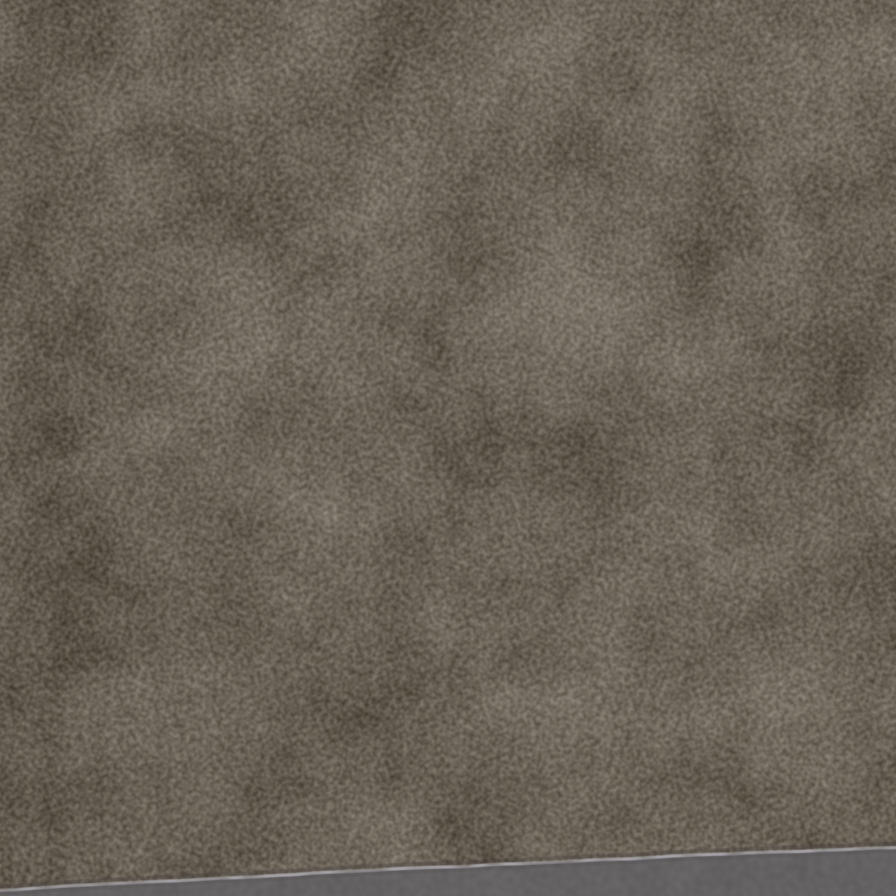
Reproduce this texture procedurally as a Shadertoy shader.

```glsl
const vec3 CLOTH = vec3(0.413, 0.383, 0.335);
const vec3 FLOOR_GREY = vec3(0.395, 0.383, 0.39);
const vec3 HEM_LIGHT = vec3(0.64, 0.63, 0.65);
const vec3 HEM_SHADOW = vec3(0.27, 0.25, 0.25);

float hash(vec2 p) {
    vec3 q = fract(vec3(p.xyx) * 0.1031);
    q += dot(q, q.yzx + 33.33);
    return fract((q.x + q.y) * q.z);
}

vec2 randomDirection(vec2 cell) {
    float angle = 6.28319 * hash(cell);
    return vec2(cos(angle), sin(angle));
}

// Gradient noise, centred on zero
float noise(vec2 p) {
    vec2 i = floor(p), f = fract(p);
    vec2 u = f * f * f * (f * (f * 6.0 - 15.0) + 10.0);
    vec2 e = vec2(1.0, 0.0);
    float a = dot(randomDirection(i), f);
    float b = dot(randomDirection(i + e.xy), f - e.xy);
    float c = dot(randomDirection(i + e.yx), f - e.yx);
    float d = dot(randomDirection(i + e.xx), f - e.xx);
    return mix(mix(a, b, u.x), mix(c, d, u.x), u.y);
}

vec2 rotate(vec2 p, float angle) {
    float c = cos(angle), s = sin(angle);
    return vec2(c * p.x - s * p.y, s * p.x + c * p.y);
}

float fbm(vec2 p, float gain) {
    float sum = 0.0, weight = 1.0;
    for (int i = 0; i < 5; i++) {
        sum += weight * noise(p);
        p = rotate(p, 0.6) * 2.03 + 17.3;
        weight *= gain;
    }
    return sum;
}

// Short fibres at two close scales
float grain(vec2 p, float frequency) {
    float coarse = noise(rotate(p, 0.45) * frequency + 40.0);
    float fine = noise(rotate(p, 1.1) * frequency * 1.4 + 90.0);
    return coarse + 0.6 * fine;
}

vec3 clothColour(vec2 p) {
    float blotches = fbm(p * 7.0 + 60.0, 0.68);
    blotches -= 0.35 * max(-blotches - 0.15, 0.0) * -1.0 * sign(blotches);
    float drift = noise(p * 2.2 + 8.0);
    float streaks = noise(p * vec2(42.0, 5.0) + 120.0);
    float sideLight = smoothstep(0.0, 0.35, p.x) - 0.8;
    float tone = 0.068 * blotches + 0.025 * drift + 0.018 * streaks;
    tone += 0.018 * sideLight + 0.115 * grain(p, 165.0);
    return CLOTH + tone;
}

vec3 floorColour(vec2 p) {
    return FLOOR_GREY + 0.03 * noise(p * 110.0) + 0.02 * noise(p * 24.0);
}

// Height of the slanted, slightly wavy lower hem
float hemHeight(float x) {
    float bow = 0.008 * x * (1.0 - x);
    return 0.0065 + 0.048 * x + bow + 0.0012 * noise(vec2(x * 22.0, 3.5));
}

float band(float distance, float halfWidth, float blur) {
    return 1.0 - smoothstep(halfWidth - blur, halfWidth + blur, abs(distance));
}

void mainImage(out vec4 fragColor, in vec2 fragCoord) {
    vec2 p = fragCoord / iResolution.y;
    float blur = max(0.0012, 0.75 / iResolution.y);
    float above = p.y - hemHeight(p.x);

    vec3 colour = mix(floorColour(p), clothColour(p), smoothstep(-blur, blur, above));

    // Dark seam above and below the pale thread
    float seam = band(above - 0.0045, 0.002, blur) + 0.4 * band(above + 0.004, 0.002, blur);
    colour = mix(colour, HEM_SHADOW, 0.4 * seam);
    float thread = band(above, 0.0017, blur);
    float wear = clamp(0.82 + 0.6 * noise(vec2(p.x * 45.0, 7.5)), 0.0, 1.0);
    colour = mix(colour, HEM_LIGHT, thread * wear);

    fragColor = vec4(clamp(colour, 0.0, 1.0), 1.0);
}
```
